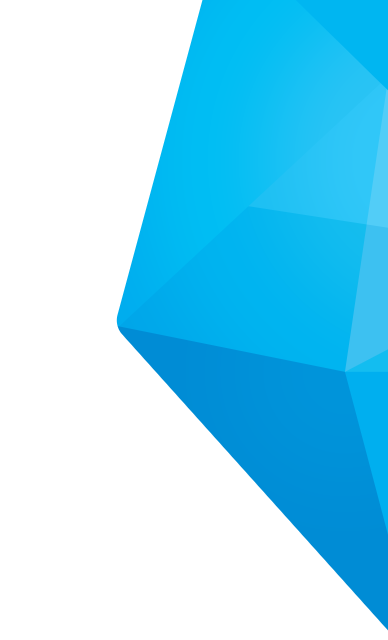
A Shadertoy shader for this background:

```glsl
// A faceted blue gem with a rounded left corner, cropped on a white ground.

// Smooth coverage of the half plane to the left of the line from a to b.
float leftOf(vec2 p, vec2 a, vec2 b) {
    vec2 dir = normalize(b - a), q = p - a;
    return clamp((dir.x * q.y - dir.y * q.x) * iResolution.y + 0.5, 0.0, 1.0);
}

// Signed distance to the wedge outline, its corner rounded by a disc.
float gemDistance(vec2 p) {
    const float radius = 0.033;
    vec2 q = p - vec2(0.2155, 0.4995);
    vec2 upperEdge = normalize(vec2(-0.1328, -0.4922));
    vec2 lowerEdge = normalize(vec2(-0.4128, 0.4597));
    float upper = dot(q, vec2(upperEdge.y, -upperEdge.x));
    float lower = dot(q, vec2(-lowerEdge.y, lowerEdge.x));
    bool atCorner = dot(q, upperEdge) > 0.0 && dot(q, lowerEdge) > 0.0;
    return (atCorner ? length(q) : max(upper, lower)) - radius;
}

// Facet colours, shaded by distance from a light beyond the right side.
vec3 gemColor(vec2 p) {
    vec2 corner = vec2(0.186, 0.490), hub = vec2(0.539, 0.419);
    vec2 fold = vec2(0.387, 0.678), apex = vec2(0.604, 0.861);
    float glow = distance(p, vec2(0.68, 0.75));

    // Central facets, split by the crease through the fold
    float aboveCrease = leftOf(p, fold, vec2(0.604, 0.6445));
    vec3 shade = mix(vec3(0.08, 0.74, 0.935), vec3(0.0, 0.706, 0.94), smoothstep(0.14, 0.36, glow));
    shade = mix(shade, vec3(0.0, 0.65, 0.914), smoothstep(0.34, 0.57, glow));
    vec3 light = mix(vec3(0.19, 0.78, 0.972), vec3(0.11, 0.75, 0.95), smoothstep(0.1, 0.32, glow));
    vec3 color = mix(shade, light, aboveCrease);

    // Pale facets at the right side
    vec3 pale = mix(vec3(0.24, 0.755, 0.945), vec3(0.32, 0.804, 0.97), aboveCrease);
    color = mix(color, pale, leftOf(p, apex, hub));

    // Large left facet and the top right one
    vec3 broad = mix(vec3(0.16, 0.765, 0.957), vec3(0.0, 0.743, 0.953), smoothstep(0.14, 0.37, glow));
    broad = mix(broad, vec3(0.0, 0.675, 0.934), smoothstep(0.35, 0.57, glow));
    color = mix(color, broad, leftOf(p, corner, vec2(0.595, 0.870)));
    color = mix(color, vec3(0.0, 0.712, 0.945), leftOf(p, vec2(0.462, 1.0), apex));

    // Lower facets around the hub
    vec3 dark = mix(vec3(0.0, 0.58, 0.855), vec3(0.0, 0.548, 0.835), smoothstep(0.03, 0.3, distance(p, hub)));
    vec3 low = mix(vec3(0.0, 0.685, 0.937), vec3(0.075, 0.74, 0.94), leftOf(p, hub, hub + vec2(1.0, 0.0)));
    low = mix(low, dark, leftOf(p, vec2(0.604, 0.173), hub));
    float below = max(leftOf(p, hub, corner), leftOf(p, vec2(0.604, 0.453), hub));
    return mix(color, low, below);
}

void mainImage(out vec4 fragColor, in vec2 fragCoord) {
    vec2 p = fragCoord / iResolution.y;
    float inside = clamp(0.5 - gemDistance(p) * iResolution.y, 0.0, 1.0);
    fragColor = vec4(mix(vec3(1.0), gemColor(p), inside), 1.0);
}
```
